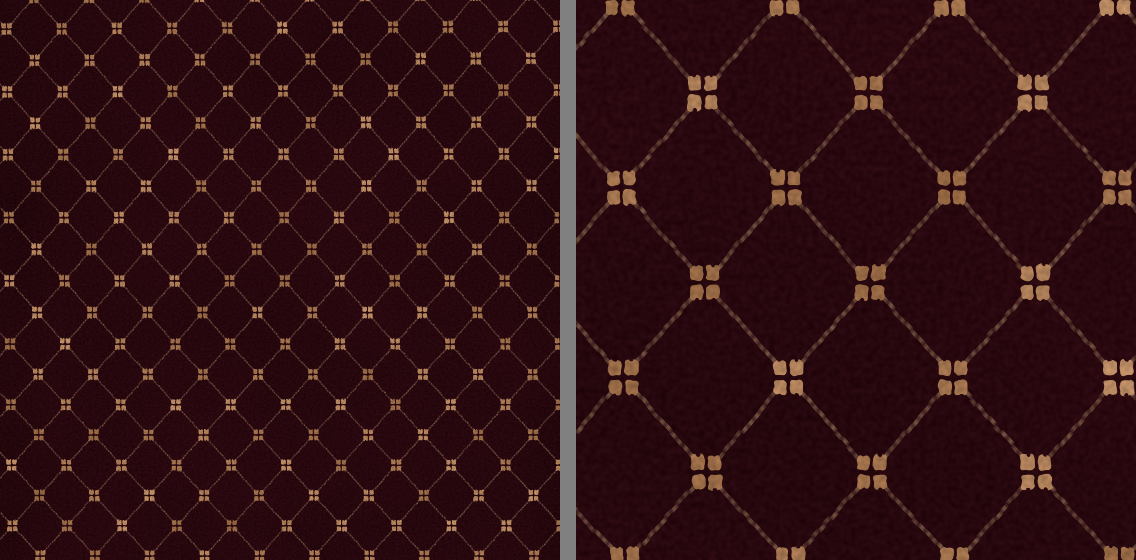
Left, the full canvas; right, a detail of the centre.
Reproduce this pattern procedurally as a WebGL 1 fragment shader.

```glsl
precision highp float;
// Burgundy cut-pile carpet with a stitched diamond trellis and four-petal gold knots.

uniform vec2 u_resolution;

float hash(vec2 p) {
  vec3 q = fract(vec3(p.xyx) * 0.1031);
  q += dot(q, q.yzx + 33.33);
  return fract((q.x + q.y) * q.z);
}

vec2 gradientAt(vec2 cell) {
  float angle = 6.2832 * hash(cell);
  return vec2(cos(angle), sin(angle));
}

// Gradient noise, roughly -0.7 to 0.7
float noise(vec2 p) {
  vec2 i = floor(p), f = fract(p);
  vec2 w = f * f * f * (f * (f * 6.0 - 15.0) + 10.0);
  vec2 e = vec2(1.0, 0.0);
  float a = dot(gradientAt(i), f);
  float b = dot(gradientAt(i + e.xy), f - e.xy);
  float c = dot(gradientAt(i + e.yx), f - e.yx);
  float d = dot(gradientAt(i + e.xx), f - e.xx);
  return mix(mix(a, b, w.x), mix(c, d, w.x), w.y);
}

// Uneven lattice: columns lean slightly, rows tighten toward the bottom
vec2 latticeCoords(vec2 uv) {
  float down = 1.0 - uv.y;
  float lean = 0.0117 * (1.0 - 0.5 * uv.x) * (down - 0.05);
  float row = down + 0.006 * (uv.x - 0.5) * max(1.0 - 2.6 * down, 0.0);
  return vec2((uv.x - 0.0117 - lean) * 10.15,
              (row - 0.0495) * 8.848 + 0.405 * max(row - 0.6146, 0.0));
}

// Thin line broken into loose stitches; across is in canvas units
float stitchedLine(float across, float along, float lineId, float px) {
  float bead = along * 14.0;
  float variation = hash(vec2(floor(bead), lineId) + 150.0);
  float offset = 0.0014 * (variation - 0.5);
  float line = 1.0 - smoothstep(0.0012 - px * 0.5, 0.0012 + px * 0.6, abs(across - offset));
  float gaps = 0.72 - 0.28 * cos(6.2832 * bead);
  return line * gaps * (0.62 + 0.38 * variation);
}

// Four rounded petals around a knot centre
float knotMask(vec2 q, vec2 id, float px) {
  vec2 side = vec2(q.x < 0.0 ? -1.0 : 1.0, q.y < 0.0 ? -1.0 : 1.0);
  float variation = hash(id * 3.0 + side + 90.0);
  vec2 center = vec2(0.0049, 0.0059) + 0.0007 * (variation - 0.5);
  vec2 halfSize = vec2(0.0040, 0.0046) * (0.92 + 0.14 * variation);
  vec2 d = abs(abs(q) - center) - halfSize + 0.0022;
  float petal = length(max(d, 0.0)) + min(max(d.x, d.y), 0.0) - 0.0022;
  // Small nick on the outer flank of each petal
  float nick = length(abs(q) - vec2(0.0050, 0.0108)) - 0.0013;
  return 1.0 - smoothstep(-px * 0.6, px * 0.6, max(petal, -nick));
}

void main() {
  vec2 uv = gl_FragCoord.xy / u_resolution;
  float px = 1.0 / min(u_resolution.x, u_resolution.y);

  // Tufted pile with broad uneven shading
  float fiber = noise(uv * 310.0) + 0.6 * noise(uv * vec2(170.0, 190.0) + 40.0);
  float shade = noise(uv * 4.0 + 7.0) + 0.5 * noise(uv * 13.0 + 21.0);
  float edge = smoothstep(0.0, 0.12, uv.x) * smoothstep(0.0, 0.1, 1.0 - uv.x);
  float light = (0.93 + 0.12 * shade) * mix(0.9, 1.0, edge);
  vec3 color = vec3(0.165, 0.03, 0.058) * light;
  color += vec3(0.042, 0.021, 0.026) * fiber;

  // Rotated coordinates place a knot at every integer pair
  vec2 p = latticeCoords(uv);
  vec2 r = vec2(p.x + p.y, p.x - p.y);
  vec2 id = floor(r + 0.5);
  vec2 f = r - id;
  vec2 q = vec2(f.x + f.y, f.x - f.y) * 0.5 * vec2(0.0985, 0.1126);

  // Trellis, left open beneath the knots
  float lines = max(stitchedLine(f.x / 13.49, r.y, id.x, px),
                    stitchedLine(f.y / 13.49, r.x, id.y + 57.0, px));
  lines *= smoothstep(0.007, 0.012, length(q));
  vec3 thread = vec3(0.45, 0.32, 0.25) + 0.08 * fiber;
  color = mix(color, thread, lines);

  // Gold knots with ragged edges and mildly worn yarn
  vec2 ragged = 0.0011 * vec2(noise(uv * 230.0 + 11.0), noise(uv * 230.0 + 63.0));
  float knot = knotMask(q + ragged, id, px);
  float wear = hash(id + 120.0);
  vec3 gold = mix(vec3(0.65, 0.46, 0.29), vec3(0.75, 0.56, 0.40), wear);
  gold *= 0.97 + 0.16 * fiber;
  color = mix(color, gold, knot * (0.88 + 0.12 * wear));

  gl_FragColor = vec4(clamp(color, 0.0, 1.0), 1.0);
}
```
